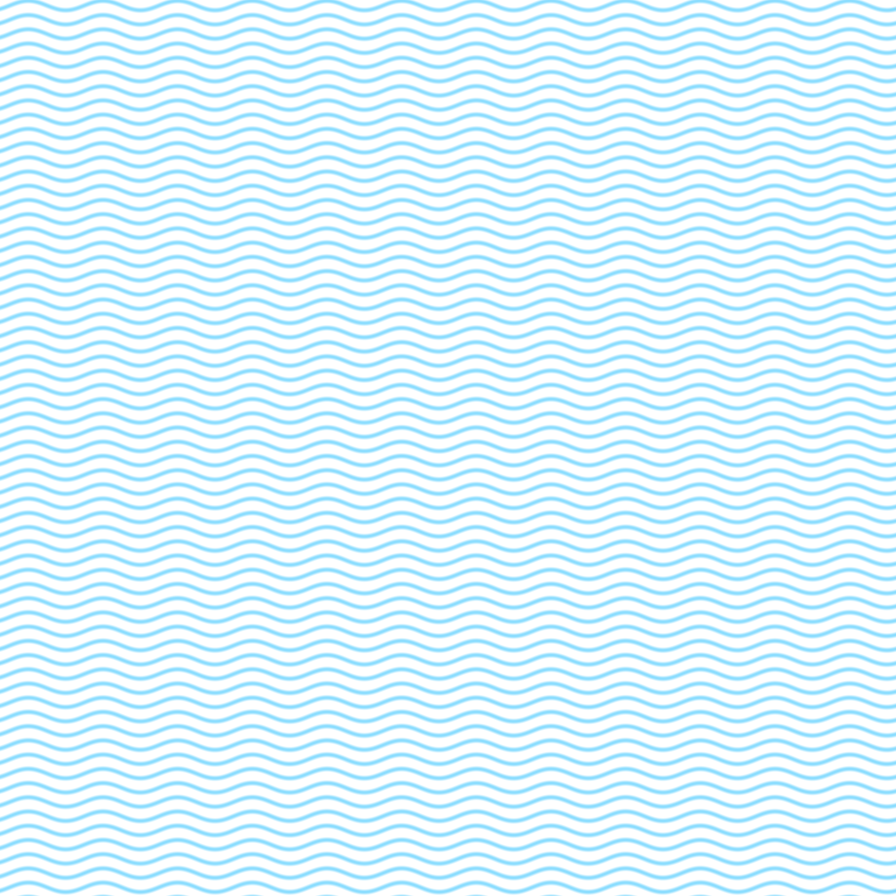
Write a three.js fragment shader that draws this pattern.

```glsl
// Thin sky-blue wavy lines stacked evenly on white.
// Each row is a cosine curve; the distance to the nearest one, corrected
// for the slope, gives a soft line. Whole repeats both ways make it tile.

#define WAVES 12.0                        // crests across
#define ROWS 63.0                         // lines up
#define CREST_SHIFT 0.38                  // first crest, in wavelengths
#define ROW_SHIFT 0.61                    // first line, in row heights
#define AMPLITUDE 0.33                    // wave height, in row heights
#define HALF_WIDTH 0.135                  // half line width, in row heights
#define SOFTNESS 0.12                     // edge blur, in row heights
#define LINE_COLOR vec3(0.54, 0.865, 1.0)
#define PAPER_COLOR vec3(1.0)

varying vec2 vUv;

const float TAU = 6.283185;

// Distance to the nearest wavy line, in row heights.
float waveDistance(vec2 p) {
  float angle = TAU * (WAVES * p.x - CREST_SHIFT);
  float row = ROWS * p.y - ROW_SHIFT - AMPLITUDE * cos(angle);
  float vertical = abs(fract(row + 0.5) - 0.5);

  // The slope keeps the stroke equally thick along the curve.
  float slope = TAU * WAVES * AMPLITUDE / ROWS * sin(angle);
  return vertical / sqrt(1.0 + slope * slope);
}

void main() {
  float d = waveDistance(vUv);
  float ink = 1.0 - smoothstep(HALF_WIDTH - SOFTNESS, HALF_WIDTH + SOFTNESS, d);
  gl_FragColor = vec4(mix(PAPER_COLOR, LINE_COLOR, ink), 1.0);
}
```
